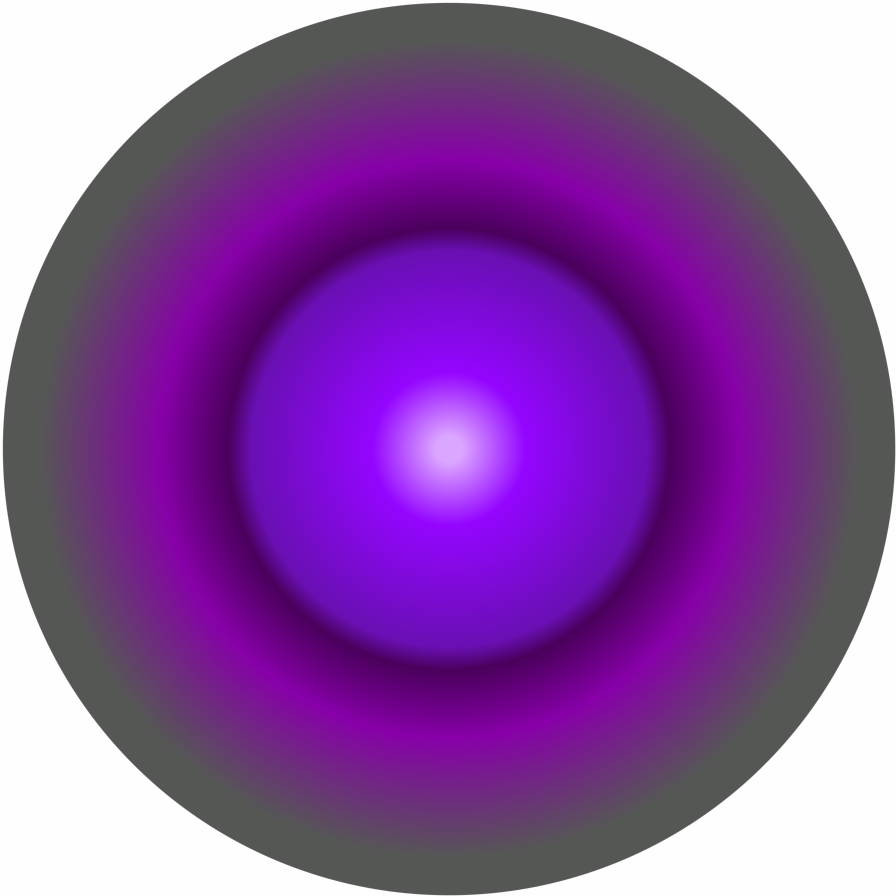
Give the GLSL for this background, as a WebGL 1 fragment shader.

```glsl
precision highp float;
// Draws a glowing violet orb inside a purple ring fading to a grey disc on white.

uniform vec2 u_resolution;

const vec3 WHITE = vec3(0.995);
const vec3 CORE = vec3(0.86, 0.65, 1.0);
const vec3 VIOLET = vec3(0.58, 0.02, 1.0);
const vec3 INDIGO = vec3(0.41, 0.06, 0.70);
const vec3 DARK_PLUM = vec3(0.29, 0.0, 0.36);
const vec3 PURPLE = vec3(0.53, 0.0, 0.66);
const vec3 GREY = vec3(0.335, 0.34, 0.335);

const vec2 CENTER = vec2(0.5012, 0.4988);
const float DISC_RADIUS = 0.498;

// Blends linearly to the next colour between two radii
vec3 addStop(vec3 color, vec3 next, float from, float to, float radius) {
  return mix(color, next, clamp((radius - from) / (to - from), 0.0, 1.0));
}

// Radial gradient, with radius 1 at the rim of the disc
vec3 orbGradient(float radius) {
  vec3 color = addStop(CORE, VIOLET, 0.03, 0.172, radius);
  color = addStop(color, INDIGO, 0.172, 0.445, radius);
  color = addStop(color, DARK_PLUM, 0.445, 0.495, radius);
  color = addStop(color, PURPLE, 0.495, 0.648, radius);
  return addStop(color, GREY, 0.648, 0.915, radius);
}

void main() {
  float size = min(u_resolution.x, u_resolution.y);
  vec2 position = (gl_FragCoord.xy - 0.5 * u_resolution) / size + 0.5;
  float dist = length(position - CENTER);

  // Disc with a smooth rim about one pixel wide
  float rim = 0.75 / size;
  float outside = smoothstep(DISC_RADIUS - rim, DISC_RADIUS + rim, dist);
  vec3 color = mix(orbGradient(dist / DISC_RADIUS), WHITE, outside);
  gl_FragColor = vec4(color, 1.0);
}
```
